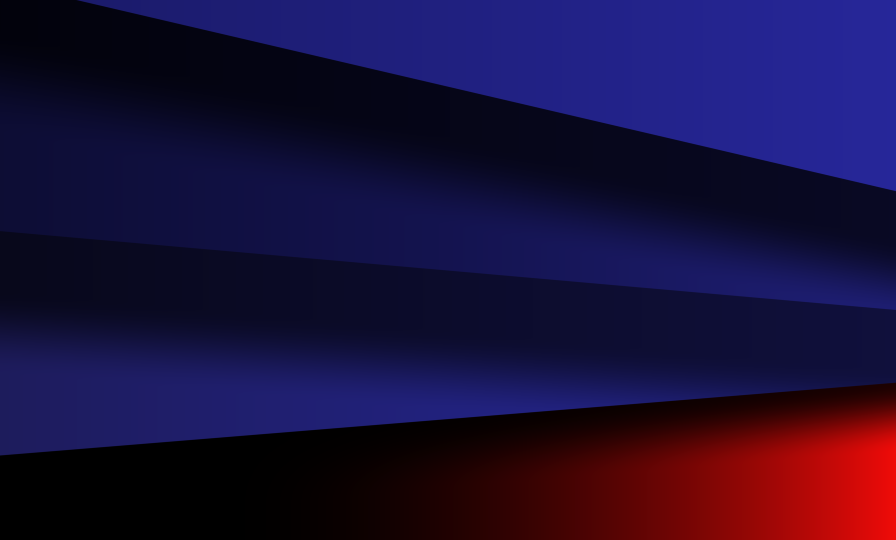
This background is drawn by a Shadertoy shader. Its source:

```glsl
// Overlapping sheets: three blue layers and a red one, cut by slanted edges.
// Each sheet has a horizontal colour ramp and a soft shadow cast by the
// sheet above it; sheets are stacked from top to bottom.

// Height of a straight edge running from the left to the right border.
float edgeHeight(float x, float leftY, float rightY) {
    return mix(leftY, rightY, x);
}

// Three-stop horizontal ramp with its middle stop at half the width.
vec3 ramp(float x, vec3 leftCol, vec3 midCol, vec3 rightCol) {
    vec3 firstHalf = mix(leftCol, midCol, clamp(x * 2.0, 0.0, 1.0));
    return mix(firstHalf, rightCol, clamp(x * 2.0 - 1.0, 0.0, 1.0));
}

// Light returning with depth below the edge that casts the shadow.
float shadowFade(float depth, float start, float end) {
    return smoothstep(start, end, depth);
}

// Antialiased coverage of the region below an edge.
float coverage(float depth, float pixel) {
    return smoothstep(-pixel, pixel, depth);
}

void mainImage(out vec4 fragColor, in vec2 fragCoord) {
    vec2 uv = fragCoord / iResolution.xy;
    float pixel = 0.7 / iResolution.y;
    float x = uv.x;

    // Depth of this point below each of the three edges
    float upperDepth = edgeHeight(x, 1.033, 0.646) - uv.y;
    float middleDepth = edgeHeight(x, 0.572, 0.426) - uv.y;
    float lowerDepth = edgeHeight(x, 0.1565, 0.2913) - uv.y;

    // Top sheet, unshadowed
    vec3 color = ramp(x, vec3(0.10, 0.10, 0.40),
                         vec3(0.125, 0.125, 0.50),
                         vec3(0.15, 0.15, 0.60));

    // Upper blue sheet
    vec3 upperLit = ramp(x, vec3(0.05, 0.05, 0.205),
                            vec3(0.077, 0.075, 0.31),
                            vec3(0.12, 0.12, 0.46));
    vec3 upperDark = mix(vec3(0.008, 0.008, 0.045), vec3(0.035, 0.035, 0.14), x);
    float upperLight = shadowFade(upperDepth, 0.09, mix(0.28, 0.24, x));
    color = mix(color, mix(upperDark, upperLit, upperLight),
                coverage(upperDepth, pixel));

    // Middle blue sheet
    vec3 middleLit = ramp(x, vec3(0.115, 0.108, 0.36),
                             vec3(0.13, 0.13, 0.49),
                             vec3(0.15, 0.15, 0.58));
    vec3 middleDark = mix(vec3(0.03, 0.03, 0.105), vec3(0.062, 0.062, 0.235), x);
    float middleLight = shadowFade(middleDepth, 0.11, 0.265);
    color = mix(color, mix(middleDark, middleLit, middleLight),
                coverage(middleDepth, pixel));

    // Red sheet, glowing towards the right border
    float glow = smoothstep(0.0, 1.0, clamp((x - 0.25) / 0.75, 0.0, 1.0));
    float heat = 0.42 * glow + 0.52 * pow(x, 5.0);
    vec3 redLit = heat * vec3(1.0, 0.045, 0.035);
    float redLight = mix(0.12, 1.0, shadowFade(lowerDepth, 0.0, 0.13));
    color = mix(color, redLit * redLight, coverage(lowerDepth, pixel));

    fragColor = vec4(color, 1.0);
}
```
